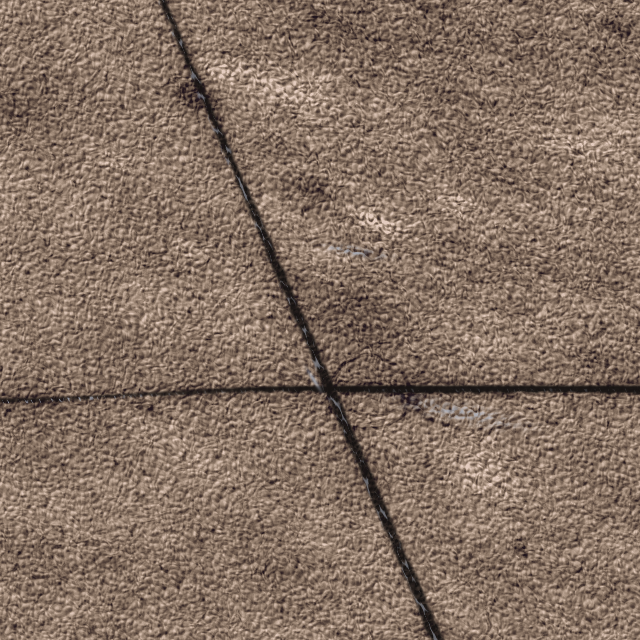
Write a Shadertoy shader that draws this texture.

```glsl
// Weathered brown stone slabs, rough side-lit grain, split by two dark crossing joints.
const vec3 STONE = vec3(0.53, 0.447, 0.384);
const vec3 TONE_STEP = vec3(0.108, 0.102, 0.092);
const vec3 JOINT_DARK = vec3(0.09, 0.075, 0.07);
const vec3 MINERAL = vec3(0.66, 0.68, 0.73);

// Scattered patches: center, length, strength
const vec4 DEPOSITS[8] = vec4[8](
    vec4(0.595, 0.652, 0.036, 1.2), vec4(0.705, 0.682, 0.032, 0.8),
    vec4(0.34, 0.89, 0.038, 0.7), vec4(0.45, 0.865, 0.065, 0.5),
    vec4(0.895, 0.77, 0.04, 0.6), vec4(0.765, 0.25, 0.075, 0.65),
    vec4(0.29, 0.61, 0.035, 0.5), vec4(0.18, 0.745, 0.035, 0.5));
const vec4 STAINS[8] = vec4[8](
    vec4(0.485, 0.705, 0.036, 1.1), vec4(0.3, 0.85, 0.042, 1.3),
    vec4(0.235, 0.358, 0.022, 1.1), vec4(0.817, 0.138, 0.016, 1.4),
    vec4(0.54, 0.515, 0.1, 0.7), vec4(0.06, 0.85, 0.12, 0.6),
    vec4(0.6, 0.97, 0.15, 0.6), vec4(0.97, 0.96, 0.035, 0.8));

vec2 hash2(vec2 p) {
    vec3 q = fract(p.xyx * vec3(0.1031, 0.1030, 0.0973));
    q += dot(q, q.yzx + 33.33);
    return fract((q.xx + q.yz) * q.zy);
}
mat2 rotate(float a) {
    float c = cos(a), s = sin(a);
    return mat2(c, -s, s, c);
}
// Distance to the nearest scattered feature point
float cellular(vec2 p) {
    vec2 cell = floor(p), f = p - cell;
    float nearest = 4.0;
    for (int i = 0; i < 9; i++) {
        vec2 o = vec2(i % 3, i / 3) - 1.0;
        vec2 d = o + hash2(cell + o) - f;
        nearest = min(nearest, dot(d, d));
    }
    return sqrt(nearest);
}
// Layered sines, roughly -1 to 1
float waves(vec2 p) {
    float sum = 0.0, amp = 0.5;
    for (int i = 0; i < 4; i++) {
        sum += amp * sin(p.x + 1.7 * sin(p.y)) * cos(p.y - 0.8 * p.x);
        p = rotate(1.1) * p * 1.9 + 2.3;
        amp *= 0.62;
    }
    return sum;
}
// Side-lit slope of a stretched cellular surface
float litSlope(vec2 p, float angle, vec2 scale, float reach) {
    mat2 r = rotate(angle);
    vec2 toLight = reach * vec2(-0.6, 0.8);
    return cellular(r * (p + toLight) * scale) - cellular(r * p * scale);
}
// Broken worm-like ridges
float furrows(vec2 p, float angle, float freq) {
    vec2 q = rotate(angle) * p * freq;
    return sin(6.283 * q.y + 2.4 * sin(q.x * 3.1 + 1.3 * sin(q.y * 2.1)) + 5.0 * cellular(q * 0.8));
}
float patchAt(vec2 p, vec2 center, vec2 radii, float angle) {
    vec2 q = rotate(angle) * (p - center) / radii;
    return exp(-dot(q, q));
}
float scattered(vec2 p, vec4 spots[8], float aspect, float angle) {
    float sum = 0.0;
    for (int i = 0; i < 8; i++)
        sum += spots[i].w * patchAt(p, spots[i].xy, spots[i].z * vec2(1.0, aspect), angle);
    return sum;
}
float scratchRing(vec2 p, vec2 center, vec2 radii, float width) {
    float d = abs(length((p - center) / radii) - 1.0) * min(radii.x, radii.y);
    return 1.0 - smoothstep(width * 0.3, width, d);
}
float band(float d, float halfWidth, float soft) {
    return 1.0 - smoothstep(halfWidth - soft, halfWidth + soft, abs(d));
}

void mainImage(out vec4 fragColor, in vec2 fragCoord) {
    vec2 p = fragCoord / iResolution.xy;
    float soft = 1.0 / iResolution.y;
    vec2 warped = p + 0.007 * vec2(waves(p * 19.0), waves(p.yx * 17.0 + 4.0));
    // Signed distances to the joints
    float ragged = waves(p * 85.0);
    float slant = (p.x - 0.684 + 0.43 * p.y) * 0.918 + 0.002 * ragged;
    float level = p.y - 0.392 + 0.017 * (1.0 - smoothstep(0.0, 0.45, p.x)) + 0.0015 * ragged;

    // Fine grain over longer flowing ridges
    float flow = smoothstep(0.0, 0.08, slant) * smoothstep(0.39, 0.45, p.y);
    flow = max(flow, 0.8 * smoothstep(0.34, 0.1, p.y));
    float grain = litSlope(warped, -0.55, vec2(78.0, 116.0), 0.0034);
    float fleck = litSlope(warped + 3.1, 0.5, vec2(150.0, 125.0), 0.0026);
    float ridge = litSlope(warped + 0.7, -0.55, vec2(15.0, 46.0), 0.007);
    float worm = mix(furrows(warped, 0.75, 78.0), furrows(warped, -0.5, 84.0), flow);
    float crevice = smoothstep(0.6, 0.85, cellular(warped * 84.0 + 9.0));
    float tone = 3.6 * grain + 3.2 * fleck + 0.72 * worm - 1.4 * crevice + 0.27;
    tone += ridge * (0.7 + 2.3 * flow) + 0.85 * waves(rotate(-0.5) * p * vec2(9.0, 17.0));
    // Deposits, stains and scratches near the crossing
    tone += scattered(warped, DEPOSITS, 0.42, -0.25) * (1.7 + 4.0 * grain + 0.6 * worm);
    tone -= 1.8 * scattered(warped, STAINS, 0.55, -0.35);
    float scratches = scratchRing(warped, vec2(0.575, 0.385), vec2(0.064, 0.06), 0.004);
    scratches += scratchRing(warped, vec2(0.585, 0.375), vec2(0.045, 0.025), 0.003);
    scratches += scratchRing(warped, vec2(0.77, 0.37), vec2(0.125, 0.043), 0.004) * step(p.y, 0.385);
    tone -= 2.0 * scratches * smoothstep(-0.4, 0.4, waves(p * 50.0) + 0.25);
    // Grime beside the joints
    tone -= (1.9 + ragged) * (exp(-abs(slant) / 0.011) + exp(-abs(level) / 0.014));
    tone = clamp(tone, -3.7, 3.4);
    vec3 color = STONE + TONE_STEP * tone + vec3(0.0, 0.001, 0.005) * tone * tone;
    float vein = patchAt(p, vec2(0.555, 0.607), vec2(0.04, 0.006), -0.15);
    vein += 0.7 * patchAt(p, vec2(0.72, 0.355), vec2(0.08, 0.012), -0.2);
    color = mix(color, MINERAL, clamp(vein * (0.4 + 2.5 * grain + 0.3 * worm), 0.0, 0.85));

    // Uneven dark cores, the level joint faint at left
    float slantWidth = mix(0.0085, 0.0045, p.y) + 0.002 * waves(p * 43.0);
    float levelWidth = mix(0.0028, 0.0055, smoothstep(0.25, 0.6, p.x)) + 0.0015 * ragged;
    float slantCore = band(slant, slantWidth, soft + 0.002) * clamp(0.86 + 0.7 * fleck, 0.0, 1.0);
    float levelCore = band(level, levelWidth, soft + 0.0013) * mix(0.7, 0.95, smoothstep(0.2, 0.5, p.x));
    color = mix(color, JOINT_DARK, max(slantCore, levelCore));
    // Broken mineral glints drawn out along the joint edges
    float broken = smoothstep(0.5, 0.85, cellular(rotate(1.977) * p * vec2(55.0, 190.0)));
    float glint = 0.55 * band(slant + 0.002, 0.006, 0.003) * broken;
    glint = max(glint, band(level + 0.002, 0.0025, 0.0015) * broken * mix(0.9, 0.2, smoothstep(0.05, 0.3, p.x)));
    glint = max(glint, 0.8 * patchAt(p, vec2(0.49, 0.407), vec2(0.018, 0.003), -1.0));
    fragColor = vec4(clamp(mix(color, MINERAL, glint), 0.0, 1.0), 1.0);
}
```
